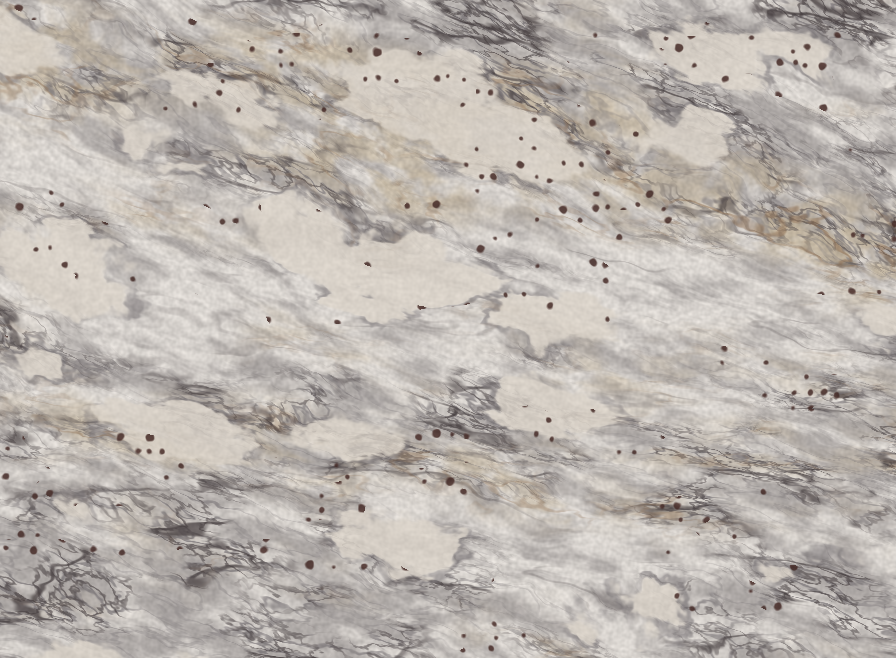
Give the GLSL for this texture, as a WebGL 1 fragment shader.

```glsl
precision highp float;
// Pale granite slab: slanting grey veins, cream pebbles, ochre bands and garnet specks.

uniform vec2 u_resolution;

const vec3 PALE   = vec3(0.860, 0.842, 0.822);
const vec3 GREY   = vec3(0.675, 0.655, 0.645);
const vec3 CREAM  = vec3(0.855, 0.825, 0.785);
const vec3 OCHRE  = vec3(0.745, 0.685, 0.585);
const vec3 RUST   = vec3(0.560, 0.440, 0.330);
const vec3 SLATE  = vec3(0.475, 0.455, 0.465);
const vec3 DARK   = vec3(0.270, 0.240, 0.245);
const vec3 GARNET = vec3(0.270, 0.165, 0.150);

const float SLOPE_LOW  = 0.10;   // fall of the layers near the bottom
const float SLOPE_HIGH = 0.25;   // fall of the layers near the top
const float WARP       = 0.035;
const float SPECK_GRID = 46.0;
const vec2  PEBBLE_GRID = vec2(3.6, 7.2);
const float GRAIN      = 0.15;

vec2 hash2(vec2 p) {
  vec3 q = fract(vec3(p.xyx) * vec3(0.1031, 0.1030, 0.0973));
  q += dot(q, q.yzx + 33.33);
  return fract((q.xx + q.yz) * q.zy);
}

vec2 gradient(vec2 cell) {
  float a = 6.2832 * hash2(cell).x;
  return vec2(cos(a), sin(a));
}

// Gradient noise, centred on zero
float noise(vec2 p) {
  vec2 i = floor(p), f = fract(p);
  vec2 u = f * f * f * (f * (f * 6.0 - 15.0) + 10.0);
  vec2 e = vec2(0.0, 1.0);
  return mix(
    mix(dot(gradient(i), f), dot(gradient(i + e.yx), f - e.yx), u.x),
    mix(dot(gradient(i + e), f - e), dot(gradient(i + e.yy), f - e.yy), u.x), u.y);
}

float fbm(vec2 p) {
  float sum = 0.0, amp = 1.0;
  for (int i = 0; i < 4; i++) {
    sum += amp * noise(p);
    p = mat2(1.96, 0.28, -0.28, 1.96) * p + 17.3;
    amp *= 0.52;
  }
  return sum;
}

float band(float v, float centre, float width) {
  float d = (v - centre) / width;
  return exp(-d * d);
}

// Thin line along the zero crossings of a noise field
float vein(float n, float width) {
  return 1.0 - smoothstep(0.15 * width, width, abs(n));
}

// Distance to the nearest rounded pebble, in grid units
float pebbleDistance(vec2 p) {
  vec2 g = p * PEBBLE_GRID, cell = floor(g);
  float d = 1.0;
  for (int y = -1; y <= 1; y++) {
    for (int x = -1; x <= 1; x++) {
      vec2 c = cell + vec2(float(x), float(y));
      float radius = mix(-0.40, 0.48, hash2(c + 71.0).x);
      d = min(d, length(g - c - hash2(c + 5.0)) - radius);
    }
  }
  return d + 0.26 * fbm(p * vec2(13.0, 20.0));
}

float specks(vec2 p, float cluster) {
  vec2 g = p * SPECK_GRID, cell = floor(g);
  vec2 h = hash2(cell + 3.0);
  float d = length(g - cell - 0.3 - 0.4 * hash2(cell + 41.0));
  float radius = mix(0.13, 0.30, h.y * h.y) + 0.12 * noise(g * 2.5);
  float soft = 0.05 + 0.5 * SPECK_GRID / u_resolution.y;
  float present = step(1.0 - 0.24 * cluster, h.x);
  return present * (1.0 - smoothstep(radius - soft, radius + soft, d));
}

void main() {
  vec2 p = gl_FragCoord.xy / u_resolution.y;

  // Layer coordinates: x along the flow, y across it
  float slope = mix(SLOPE_LOW, SLOPE_HIGH, smoothstep(0.1, 0.7, p.y));
  vec2 r = vec2(p.x, p.y + slope * p.x);
  r += WARP * vec2(fbm(r * 4.0 + 9.0), fbm(r * vec2(3.0, 6.0) + 31.0));
  vec2 sheared = r + vec2(0.0, 0.22 * r.x);

  // Broad zones
  float density = smoothstep(-0.38, 0.42, fbm(r * vec2(1.7, 5.5) + 4.0)
    + 0.28 * band(r.y, 0.18, 0.10) + 0.35 * smoothstep(1.04, 1.16, r.y)
    - 0.20 * band(r.y, 0.70, 0.12));
  float ochre = smoothstep(-0.05, 0.60, 0.55 * fbm(r * vec2(2.4, 7.0) + 55.0)
    + 0.45 * band(r.y, 0.95, 0.10) + 0.18 * band(r.y, 0.48, 0.10));
  float d = pebbleDistance(r);
  float pebble = 1.0 - smoothstep(-0.06, 0.05, d);
  float open = 1.0 - 0.88 * pebble;

  // Cloudy ground
  float cloud = fbm(sheared * vec2(9.0, 24.0) + 13.0);
  vec3 col = mix(PALE, GREY, smoothstep(-0.45, 0.50, cloud + 0.40 * (density - 0.55)));
  col = mix(col, OCHRE, 0.75 * ochre * smoothstep(-0.4, 0.3, fbm(r * vec2(12.0, 22.0))));
  col = mix(col, CREAM, 0.85 * pebble);

  // Veins: short slanted threads, then longer broken dark seams
  float patchy = smoothstep(-0.25, 0.30, fbm(r * vec2(6.0, 13.0) + 80.0));
  float threads = vein(fbm(sheared * vec2(11.0, 33.0) + 23.0), 0.13);
  float seams = vein(fbm(r * vec2(3.2, 11.0) + 37.0), 0.075);
  float hairs = vein(fbm(sheared * vec2(19.0, 46.0) + 61.0), 0.15);
  float rim = vein(d - 0.03, 0.06) * patchy;
  col = mix(col, SLATE, 0.75 * threads * open * density * (0.35 + 0.65 * patchy));
  col = mix(col, DARK, 0.60 * hairs * open * density * patchy);
  col = mix(col, DARK, 0.72 * seams * open * patchy * (0.25 + 0.75 * density));
  col = mix(col, SLATE, 0.55 * rim);

  // Rusty stains and garnet specks
  float rust = vein(fbm(r * vec2(8.0, 20.0) + 91.0), 0.12) * patchy;
  col = mix(col, RUST, 0.55 * rust * ochre * open);
  float cluster = smoothstep(0.05, 0.45, fbm(r * vec2(3.0, 8.0) + 67.0) + 0.30 * ochre);
  col = mix(col, GARNET, 0.85 * specks(p, cluster));

  // Crystal grain
  float grain = 0.6 * noise(r * vec2(75.0, 100.0)) + 0.5 * noise(p * 170.0);
  col *= 1.0 + GRAIN * grain * (1.0 - 0.5 * pebble);
  gl_FragColor = vec4(clamp(col, 0.0, 1.0), 1.0);
}
```
